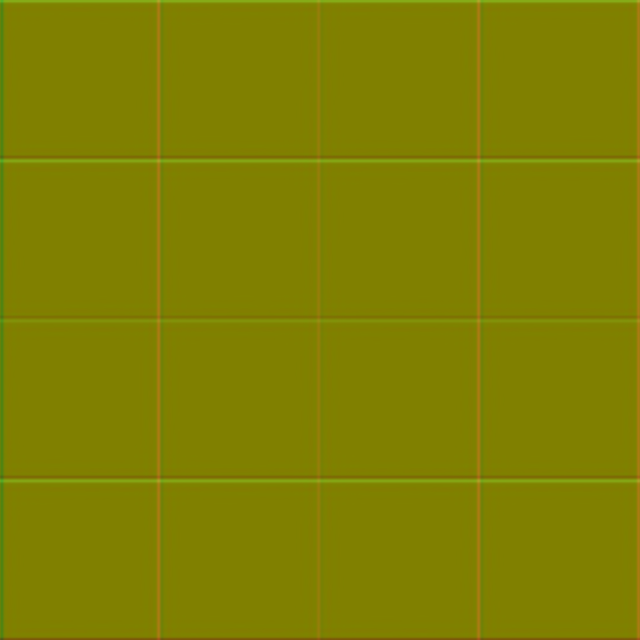
A Shadertoy shader for this pattern:

```glsl
// Four by four olive tiles with thin green and orange bevelled seams and faint ripples.

float hash(vec2 p) {
    p = fract(p * vec2(0.1031, 0.1137));
    p += dot(p, p.yx + 33.33);
    return fract((p.x + p.y) * p.x * 43.7);
}

vec2 gradientAt(vec2 cell) {
    float angle = 6.2832 * hash(cell);
    return vec2(cos(angle), sin(angle));
}

float gradientNoise(vec2 p) {
    vec2 i = floor(p), f = fract(p);
    vec2 u = f * f * f * (f * (f * 6.0 - 15.0) + 10.0);
    vec2 e = vec2(1.0, 0.0);
    return mix(mix(dot(gradientAt(i), f),
                   dot(gradientAt(i + e.xy), f - e.xy), u.x),
               mix(dot(gradientAt(i + e.yx), f - e.yx),
                   dot(gradientAt(i + e.xx), f - e.xx), u.x), u.y);
}

// Soft line profile, never thinner than about one pixel
float softLine(float d, float width) {
    width = max(width, 0.6 / iResolution.y);
    return exp(-d * d / (width * width));
}

// Damped wave on both sides of a seam, uneven along its length
float ripple(float d, float along, float seam) {
    float wear = 0.7 + 0.8 * gradientNoise(vec2(along * 28.0, seam * 7.3 + d * 60.0));
    return cos(d * 420.0) * exp(-abs(d) * 75.0) * smoothstep(0.004, 0.012, abs(d)) * wear;
}

void mainImage(out vec4 fragColor, in vec2 fragCoord) {
    vec2 uv = fragCoord / iResolution.xy;

    // Nearest seam on each axis and the signed distance to it
    vec2 seam = floor(uv * 4.0 + 0.5);
    vec2 d = uv - seam / 4.0;

    // The central seams are fainter, the low borders stronger
    vec2 strength = mix(vec2(0.5, 0.45), vec2(1.0), step(0.5, abs(seam - 2.0)));
    vec2 border = 1.0 - step(0.5, seam);
    float topBorder = step(3.5, seam.y);

    vec3 color = vec3(0.502, 0.502, 0.0);

    // Vertical seams: orange on the left, green on the right
    color += vec3(0.17, -0.02, 0.07) * strength.x * (1.0 - border.x)
           * softLine(d.x + 0.002, 0.003);
    color += vec3(-0.07, 0.005, 0.025) * strength.x * (1.0 + 1.8 * border.x)
           * softLine(d.x - 0.003, 0.003);

    // Horizontal seams: brown above, green below
    color += vec3(-0.01, -0.09, 0.02) * (0.4 + 0.6 * strength.y) * (1.0 + 0.8 * border.y)
           * softLine(d.y - mix(0.0048, 0.001, border.y), 0.0025);
    color += vec3(0.02, 0.15, 0.08) * strength.y * (1.0 - border.y) * (1.0 + 0.2 * topBorder)
           * softLine(d.y + 0.0015, 0.003);

    // Faint tinted bands beside the seams
    color += vec3(0.035, -0.03, 0.012) * ripple(d.x, uv.y, seam.x);
    color += vec3(0.03, -0.035, 0.012) * ripple(d.y, uv.x, seam.y + 5.0);

    fragColor = vec4(clamp(color, 0.0, 1.0), 1.0);
}
```
